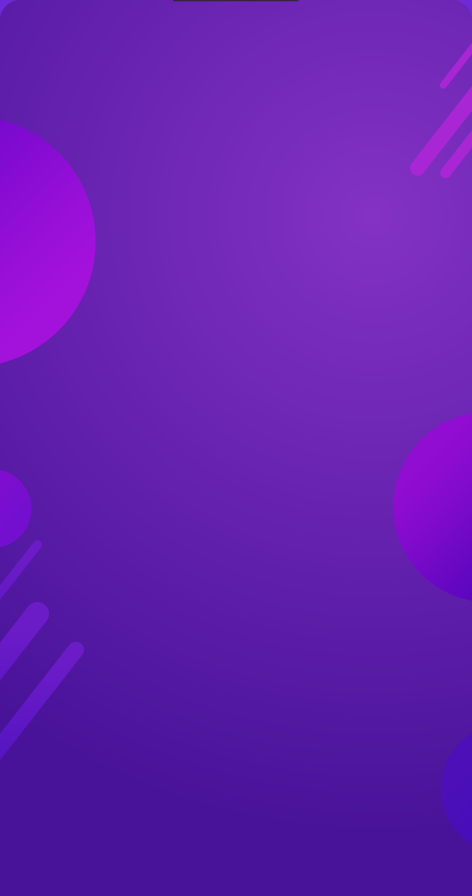
Write a WebGL 2 fragment shader that draws this background.

```glsl
#version 300 es
precision highp float;
// Violet panel with a soft radial glow, tinted discs cut by the side edges,
// and two groups of slanted round-ended stripes. Every shape is a signed
// distance function, measured in canvas heights and blended over the glow.

uniform vec2 u_resolution;
out vec4 fragColor;

const vec3 GLOW = vec3(0.515, 0.196, 0.768);
const vec3 DEEP = vec3(0.282, 0.072, 0.600);
const vec3 FRAME = vec3(0.440, 0.160, 0.850);
const vec3 NOTCH = vec3(0.200, 0.140, 0.260);

// Stripe caps: centre x, centre y, half width.
const vec3 STRIPES[6] = vec3[6](
  vec3(0.0417, 0.3920, 0.0050), vec3(0.0417, 0.3151, 0.0130),
  vec3(0.0846, 0.2747, 0.0091), vec3(0.4948, 0.9050, 0.0039),
  vec3(0.4661, 0.8125, 0.0085), vec3(0.4974, 0.8073, 0.0060));

float coverage(float dist, float pixel) {
  return clamp(0.5 - dist / pixel, 0.0, 1.0);
}

float boxDistance(vec2 p, vec2 halfSize, float radius) {
  vec2 q = abs(p) - halfSize + radius;
  return length(max(q, 0.0)) + min(max(q.x, q.y), 0.0) - radius;
}

// Half-infinite capsule starting at a cap and running along dir.
float stripeDistance(vec2 p, vec2 cap, vec2 dir, float radius) {
  vec2 q = p - cap;
  return length(q - dir * max(dot(q, dir), 0.0)) - radius;
}

// Disc shaded from one colour to another along the downward-right diagonal.
vec3 paintDisc(vec3 base, vec2 p, vec2 center, float radius,
               vec3 startColor, vec3 endColor, float pixel) {
  vec2 q = (p - center) / radius;
  float ramp = smoothstep(-1.0, 1.0, dot(q, vec2(0.7071, -0.7071)));
  vec3 tint = mix(startColor, endColor, ramp);
  return mix(base, tint, coverage((length(q) - 1.0) * radius, pixel));
}

vec3 background(vec2 p) {
  float falloff = length(p - vec2(0.417, 0.759)) / 0.69;
  return mix(GLOW, DEEP, clamp(falloff, 0.0, 1.0));
}

vec3 paintStripes(vec3 base, vec2 p, float pixel) {
  vec2 slant = normalize(vec2(0.615, 0.788));
  vec3 color = base;
  for (int i = 0; i < 6; i++) {
    vec3 s = STRIPES[i];
    bool upper = i > 2;
    float d = stripeDistance(p, s.xy, upper ? slant : -slant, s.z);
    // Lower stripes turn bluer toward their tails.
    vec3 lowTint = mix(vec3(0.34, 0.08, 0.76), vec3(0.42, 0.11, 0.78),
                       smoothstep(-0.13, 0.0, p.y - s.y));
    vec3 tint = upper ? vec3(0.66, 0.15, 0.83) : lowTint;
    color = mix(color, tint, coverage(d, pixel));
  }
  return color;
}

void main() {
  float pixel = 1.0 / u_resolution.y;
  vec2 p = gl_FragCoord.xy * pixel;
  float width = u_resolution.x * pixel;
  vec3 color = background(p);

  // Left discs, then right discs.
  color = paintDisc(color, p, vec2(-0.0333, 0.7305), 0.1400,
                    vec3(0.45, 0.03, 0.80), vec3(0.64, 0.07, 0.86), pixel);
  color = paintDisc(color, p, vec2(-0.0087, 0.4323), 0.0439,
                    vec3(0.51, 0.05, 0.81), vec3(0.45, 0.06, 0.81), pixel);
  color = paintDisc(color, p, vec2(0.5449, 0.4342), 0.1061,
                    vec3(0.57, 0.05, 0.82), vec3(0.33, 0.02, 0.74), pixel);
  color = paintDisc(color, p, vec2(0.5650, 0.1198), 0.0729,
                    vec3(0.30, 0.06, 0.72), vec3(0.27, 0.05, 0.74), pixel);

  color = paintStripes(color, p, pixel);

  // Rounded top corners; the panel continues below the lower edge.
  float panel = boxDistance(p - vec2(0.5 * width, 0.0),
                            vec2(0.5 * width, 1.0), 0.024);
  color = mix(FRAME, color, coverage(panel - 0.5 * pixel, pixel));

  // Thin dark notch on the top edge.
  float notch = boxDistance(p - vec2(0.263, 1.0), vec2(0.070, 0.0014), 0.0);
  color = mix(color, NOTCH, coverage(notch, pixel));

  fragColor = vec4(color, 1.0);
}
```
